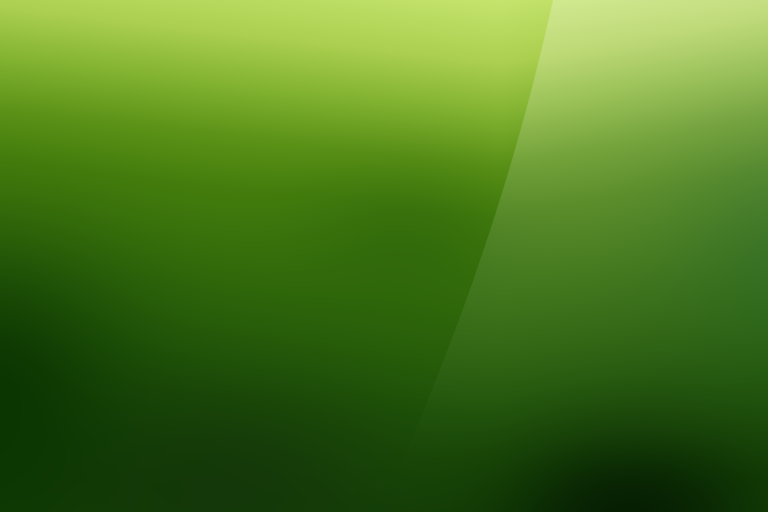
Give the GLSL for this background, as a Shadertoy shader.

```glsl
// Soft green backdrop: a bent vertical gradient from lime to forest green,
// tinted by wide gaussian shadows, with a translucent pane of light on the
// right whose curved edge fades out toward the bottom.

// Blend to the next gradient stop between heights a and b.
vec3 stopTo(vec3 c, vec3 next, float a, float b, float t) {
    return mix(c, next, clamp((t - a) / (b - a), 0.0, 1.0));
}

// Vertical ramp, t measured downward from the top.
vec3 greenRamp(float t) {
    vec3 c = vec3(0.79, 0.91, 0.45);
    c = stopTo(c, vec3(0.67, 0.81, 0.31), -0.05, 0.10, t);
    c = stopTo(c, vec3(0.51, 0.70, 0.19), 0.10, 0.20, t);
    c = stopTo(c, vec3(0.36, 0.575, 0.09), 0.20, 0.30, t);
    c = stopTo(c, vec3(0.27, 0.495, 0.05), 0.30, 0.40, t);
    c = stopTo(c, vec3(0.185, 0.405, 0.04), 0.40, 0.60, t);
    c = stopTo(c, vec3(0.12, 0.325, 0.03), 0.60, 0.80, t);
    return stopTo(c, vec3(0.08, 0.26, 0.02), 0.80, 1.00, t);
}

// Elliptical gaussian falloff.
float blob(vec2 p, vec2 center, vec2 radius) {
    vec2 d = (p - center) / radius;
    return exp(-dot(d, d));
}

void mainImage(out vec4 fragColor, in vec2 fragCoord) {
    vec2 p = fragCoord / iResolution.xy;
    p.y = 1.0 - p.y;

    // Base gradient, lifted near the middle right and lowered at the sides
    float bend = 0.085 - 0.17 * p.x + 0.45 * max(p.x - 0.65, 0.0);
    vec3 color = greenRamp(p.y + bend);

    // Broad shadows: centre, right side, bottom, left side, bottom right
    color = mix(color, vec3(0.15, 0.37, 0.04), 0.45 * blob(p, vec2(0.53, 0.48), vec2(0.14, 0.15)));
    color = mix(color, vec3(0.10, 0.37, 0.06), 0.60 * blob(p, vec2(1.04, 0.50), vec2(0.15, 0.20)));
    color = mix(color, vec3(0.08, 0.21, 0.04), 0.80 * blob(p, vec2(0.29, 0.95), vec2(0.22, 0.20)));
    color = mix(color, vec3(0.03, 0.19, 0.00), 0.85 * blob(p, vec2(-0.02, 0.78), vec2(0.18, 0.28)));
    color = mix(color, vec3(0.02, 0.11, 0.01), 0.95 * blob(p, vec2(0.82, 1.02), vec2(0.17, 0.17)));

    // Translucent pane right of a curved edge
    float edge = 0.72 - 0.146 * p.y - 0.080 * p.y * p.y;
    float soft = 0.8 / iResolution.x;
    float pane = smoothstep(-soft, soft, p.x - edge);
    float glow = 0.26 * pow(max(1.0 - p.y / 0.92, 0.0), 1.3);
    color = mix(color, vec3(1.0), pane * glow);

    fragColor = vec4(color, 1.0);
}
```
